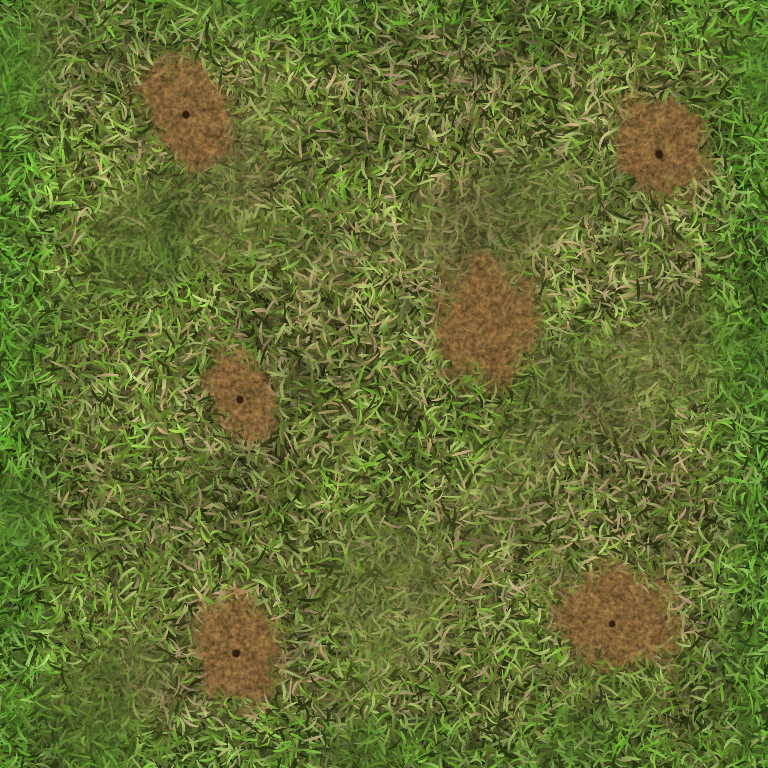
Reproduce this texture procedurally as a Shadertoy shader.

```glsl
vec4 hash4(vec2 p) {
    vec4 q = fract(p.xyxy * vec4(.1031, .1030, .0973, .1099));
    q += dot(q, q.wzxy + 33.33);
    return fract((q.xxyz + q.yzzw) * q.zywx);
}

float gradientNoise(vec2 p) {
    vec2 cell = floor(p), f = fract(p);
    vec2 u = f * f * f * (f * (f * 6. - 15.) + 10.);
    vec4 corner;
    for (int i = 0; i < 4; i++) {
        vec2 o = vec2(i % 2, i / 2);
        float a = 6.2832 * hash4(cell + o + 57.).x;
        corner[i] = dot(vec2(cos(a), sin(a)), f - o);
    }
    return mix(mix(corner.x, corner.y, u.x), mix(corner.z, corner.w, u.x), u.y);
}

// Living and withered blades, chosen by share
vec3 bladeColor(float pick, float tint, float dryness) {
    vec3 straw = mix(vec3(.58, .52, .32), vec3(.62, .53, .43), tint);
    vec3 vivid = mix(vec3(.36, .55, .15), vec3(.50, .63, .24), tint);
    if (pick < .28) return vec3(.34, .41, .15);
    if (pick < .48) return vec3(.55, .61, .34);
    if (pick < .76) return fract(tint * 7.) < dryness ? straw : vivid;
    if (pick < .88) return vec3(.37, .35, .20);
    return vec3(.14, .17, .05);
}

// One layer of curved, tapered blades on a jittered grid
void drawBlades(inout vec3 color, vec2 p, float layer, float dryness) {
    vec2 q = p * 50. + layer * vec2(.37, .61);
    float pixel = 50. / iResolution.y;
    vec2 home = floor(q);
    for (int i = 0; i < 9; i++) {
        vec2 cell = home + vec2(i % 3, i / 3) - 1.;
        vec4 place = hash4(cell + layer * 71.3 + 130.);
        vec4 look = hash4(cell + layer * 37.7 + 410.);
        float angle = 6.2832 * place.z;
        vec2 d = q - cell - place.xy;
        d = vec2(dot(d, vec2(cos(angle), sin(angle))), dot(d, vec2(-sin(angle), cos(angle))));
        float t = d.x / mix(.35, .85, place.w);
        d.y += (look.z - .5) * .5 * (t * t - .4);
        float width = mix(.06, .11, look.w) * (1. - .7 * t * t);
        float cover = smoothstep(width + .5 * pixel, width - .5 * pixel, abs(d.y));
        cover *= smoothstep(1., .85, abs(t));
        vec3 blade = bladeColor(look.x, look.y, dryness);
        blade *= mix(.68, 1.2, layer / 11.) * (1. + .15 * t);
        color = mix(color, blade, cover);
    }
}

// Bare earth mounds: x is cover, y is the dark burrow
vec2 moundMask(vec2 p) {
    vec2 mask = vec2(0);
    float ragged = gradientNoise(p * 22.) * .35 + gradientNoise(p * 75.) * .35;
    for (int i = 0; i < 6; i++) {
        vec2 cell = vec2(i % 2, i / 2);
        vec4 h = hash4(cell + 23.);
        vec2 d = p - (cell + .5 + .5 * (h.xy - .5)) / vec2(2, 3);
        float a = 3.1416 * h.z;
        vec2 e = mat2(cos(a), -sin(a), sin(a), cos(a)) * d;
        e /= mix(.043, .073, h.w) * vec2(1.15, .88);
        mask.x = max(mask.x, smoothstep(1.25, .72, length(e) + ragged));
        float hole = length(d + vec2(.012, .018) * (h.yx - .3)) + .006 * ragged;
        mask.y = max(mask.y, smoothstep(.0065, .003, hole) * step(.45, h.z));
    }
    return mask;
}

void mainImage(out vec4 fragColor, in vec2 fragCoord) {
    vec2 p = fragCoord / iResolution.y;

    // Dry regions inside a greener border
    vec2 border = smoothstep(.39, .49, abs(fragCoord / iResolution.xy - .5));
    float lush = max(border.x, border.y * .6);
    float dryness = .48 + .9 * gradientNoise(p * 4. + 7.) + .5 * gradientNoise(p * 11.);
    dryness = clamp(dryness - .5 * lush, .04, .9);

    // Shaded ground under the grass
    float fine = gradientNoise(p * 150.) + .7 * gradientNoise(p * 290. + 9.);
    vec3 color = mix(vec3(.17, .19, .07), vec3(.34, .33, .18), .5 + fine * .7);
    for (float layer = 0.; layer < 12.; layer++) drawBlades(color, p, layer, dryness);

    // Worn areas where the blades blur together
    vec3 worn = mix(vec3(.35, .44, .18), vec3(.45, .42, .24), dryness) * (1. + .35 * fine);
    color = mix(color, worn, .1 + .45 * smoothstep(0., .35, gradientNoise(p * 5. + 31.)));
    color *= 1. + .22 * gradientNoise(p * 7. + 3.) + .22 * gradientNoise(p * 24.);
    color = mix(color, color * vec3(.82, 1., .82), lush);

    // Crumbly earth
    vec2 mound = moundMask(p);
    float crumbs = fine + .6 * gradientNoise(p * 60. + 17.);
    vec3 earth = vec3(.52, .38, .22) * (1. + .42 * crumbs);
    color = mix(color, earth, mound.x * .88);
    color = mix(color, vec3(.12, .08, .04), mound.y * .85);

    fragColor = vec4(clamp(color, 0., 1.), 1);
}
```
